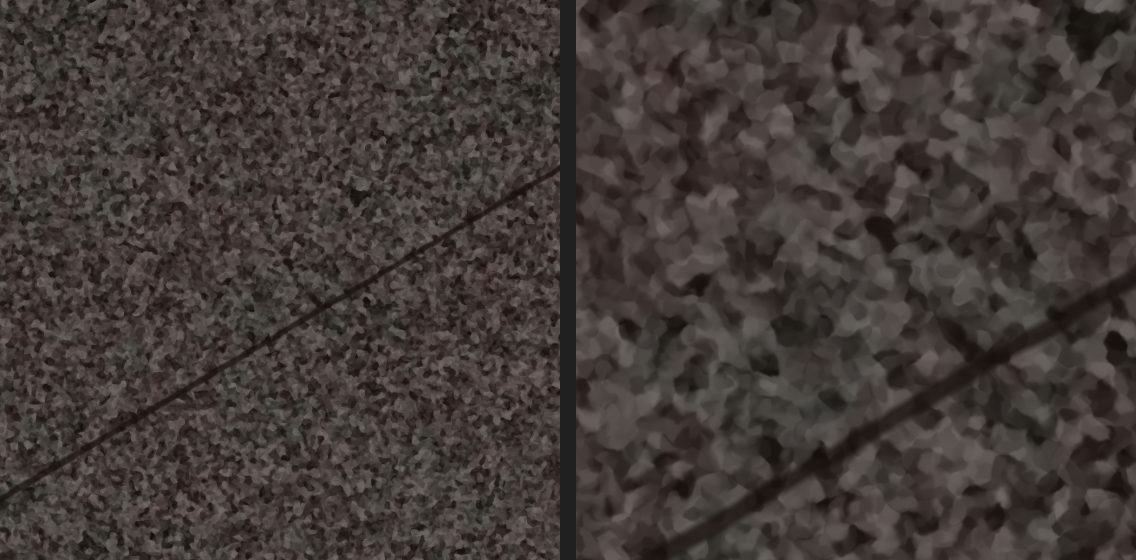
Left, the full canvas; right, a detail of the centre.
Reproduce this texture procedurally as a WebGL 2 fragment shader.

```glsl
#version 300 es
precision highp float;
// Dark speckled stone slab crossed by one thin diagonal joint.
// Flecks are soft cellular noise with randomly turned, stretched cells;
// layered sines bend the cells and add slow drifts of hue and brightness.

uniform vec2 u_resolution;
out vec4 fragColor;

const vec3 STONE_COLOR = vec3(0.264, 0.234, 0.222);
const vec3 JOINT_COLOR = vec3(0.128, 0.100, 0.090);
const vec3 WARM_SHIFT = vec3(0.012, -0.005, -0.002);

// Three random values in 0..1 for a grid cell
vec3 hash3(vec2 cell, float seed) {
    vec3 p = fract(vec3(cell.xyx + seed) * vec3(0.1031, 0.1030, 0.0973));
    p += dot(p, p.yxz + 33.33);
    return fract((p.xxy + p.yzz) * p.zyx);
}

// Smooth irregular field from layered sines, about -1..1
float drift(vec2 p, float seed) {
    float sum = 0.0;
    float weight = 0.5;
    for (int i = 0; i < 4; i++) {
        sum += weight * sin(p.x + seed + 1.7 * sin(p.y * 0.8 + seed));
        p = mat2(0.8, 0.6, -0.6, 0.8) * p * 1.7 + 2.3;
        weight *= 0.7;
    }
    return sum;
}

// Soft cellular flecks: blended random tones, centred on zero
float flecks(vec2 p, float seed, float stretch, float sharpness) {
    vec2 home = floor(p);
    float toneSum = 0.0;
    float weightSum = 1e-5;
    for (int y = -2; y <= 2; y++) {
        for (int x = -2; x <= 2; x++) {
            vec2 cell = home + vec2(x, y);
            vec3 site = hash3(cell, seed);
            vec3 look = hash3(cell, seed + 57.0);
            vec2 d = p - cell - site.xy;
            float angle = look.x * 3.1416;
            vec2 axis = vec2(cos(angle), sin(angle));
            d = vec2(dot(d, axis) / stretch, (d.y * axis.x - d.x * axis.y) * stretch);
            float weight = exp(-sharpness * dot(d, d));
            toneSum += weight * (site.z - 0.5);
            weightSum += weight;
        }
    }
    return toneSum / weightSum;
}

// Signed distance from the line through a and b
float lineDistance(vec2 p, vec2 a, vec2 b) {
    vec2 along = normalize(b - a);
    return dot(p - a, vec2(-along.y, along.x));
}

// Soft-edged coverage of the joint, narrowing towards the right
float jointMask(vec2 p, float pixel) {
    float d = lineDistance(p, vec2(0.0, 0.108), vec2(1.0, 0.700));
    d += 0.0008 * drift(p * 70.0, 4.0);
    float halfWidth = mix(0.0058, 0.0045, p.x) + 0.0007 * drift(p * 45.0, 9.0);
    float blur = max(0.0028, pixel);
    return 1.0 - smoothstep(halfWidth - blur, halfWidth + blur, abs(d));
}

void main() {
    float pixel = 1.0 / u_resolution.y;
    vec2 p = gl_FragCoord.xy * pixel;

    // Coarse and fine flecks on gently bent coordinates
    vec2 bend = vec2(drift(p * 160.0, 1.0), drift(p * 160.0, 6.0));
    vec2 q = p + 0.0017 * bend;
    float tone = 0.72 * flecks(q * 86.0, 11.0, 1.35, 9.0)
               + 0.38 * flecks(q * 140.0, 83.0, 1.3, 8.0);

    // Slow brightness change and warm or greenish patches
    float shade = 0.007 * drift(p * 7.0, 2.0) + 0.012 * (0.5 - p.y);
    float warmth = 0.6 * drift(p * 9.0, 5.0) + 1.6 * flecks(p * 34.0, 29.0, 1.1, 5.0);

    vec3 color = STONE_COLOR + 0.33 * tone + shade + WARM_SHIFT * warmth;

    // The joint keeps a trace of the grain
    vec3 joint = JOINT_COLOR + 0.08 * tone;
    color = mix(color, joint, 0.95 * jointMask(p, pixel));

    fragColor = vec4(clamp(color, 0.0, 1.0), 1.0);
}
```
